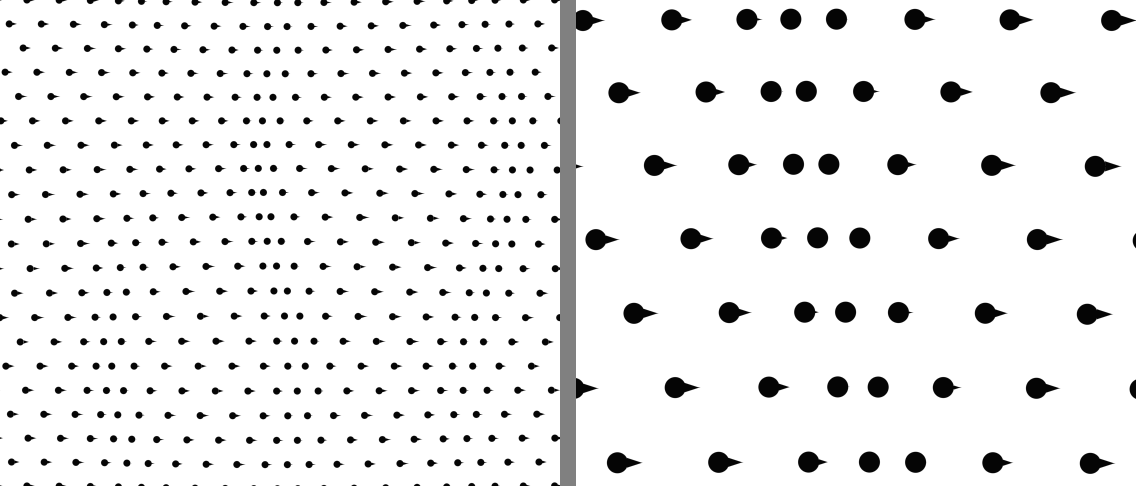
Left: the whole. Right: its middle third, enlarged.
This pattern is drawn by a Shadertoy shader. Its source:

```glsl
// Staggered rows of dots squeezed by three wandering compression fronts.
// Each dot sits on a lattice site shifted by smooth periodic sawtooth waves;
// a dart to its right grows with the local stretch of the row.

const float TAU = 6.2831853;
const float COUNT = 20.0;          // dots per row, and rows
const float DOT_RADIUS = 0.125;    // lengths are in mean dot spacings
const float HEAD_LENGTH = 0.185;
const float HEAD_HALF_WIDTH = 0.06;
const float SHAFT_HALF_WIDTH = 0.012;
const vec3 PAPER = vec3(1.0);
const vec3 INK = vec3(0.02);

// Cosine that completes one turn over all rows
float rowWave(float row, float peak) {
    return cos(TAU * (row - peak) / COUNT);
}

// Smooth sawtooth, steepest where the site meets the front
float softSaw(float site, float front, float sharpness) {
    float angle = TAU * (site - front) / COUNT;
    return atan(sharpness * sin(angle), 1.0 - sharpness * cos(angle));
}

// Horizontal position of a site after the fronts have moved it
float displacedX(float site, vec3 fronts, vec3 strengths, float drift) {
    vec3 saws = vec3(softSaw(site, fronts.x, 0.67),
                     softSaw(site, fronts.y, 0.67),
                     softSaw(site, fronts.z, 0.67));
    return site + drift - dot(strengths, saws);
}

// Slight vertical undulation of the rows, measured downwards
float rowSway(float site, float row) {
    return 0.018 - 0.05 * rowWave(row, 7.0)
         - 0.05 * cos(TAU * site / COUNT) * rowWave(row, 0.0);
}

// Triangle pointing right, with its tip at the given distance
float headDistance(vec2 p, float tip) {
    vec2 normal = normalize(vec2(HEAD_HALF_WIDTH, HEAD_LENGTH));
    float side = dot(vec2(p.x - tip, abs(p.y)), normal);
    return max(side, tip - HEAD_LENGTH - p.x);
}

float shaftDistance(vec2 p, float tip) {
    float along = clamp(p.x, 0.0, max(tip - 0.1, 0.0));
    return length(p - vec2(along, 0.0)) - SHAFT_HALF_WIDTH;
}

// Dot with its dart
float markDistance(vec2 p, float tip) {
    float disc = length(p) - DOT_RADIUS;
    return min(disc, min(headDistance(p, tip), shaftDistance(p, tip)));
}

void mainImage(out vec4 fragColor, in vec2 fragCoord) {
    float pixel = COUNT / iResolution.x;
    float rowHeight = iResolution.y / iResolution.x;
    vec2 p = vec2(fragCoord.x, iResolution.y - fragCoord.y) * pixel;
    float row = floor(p.y / rowHeight + 0.5);

    // Where the fronts cross this row, and how hard they squeeze
    vec3 fronts = vec3(4.75 - 0.70 * rowWave(row, 15.0),
                       10.15 + 0.80 * rowWave(row, 15.5),
                       17.65 + 0.85 * rowWave(row, 7.0));
    vec3 strengths = vec3(0.63 - 0.48 * rowWave(row, 4.5),
                          1.00 - 0.33 * rowWave(row, 0.0),
                          0.86 - 0.31 * rowWave(row, 0.0));
    float drift = -0.195 + 0.21 * rowWave(row, 2.7);
    float stagger = 0.456 + 0.5 * (1.0 - mod(row, 2.0));

    // Nearest of the marks that may reach this point
    float nearest = 1.0;
    for (int i = -2; i <= 3; i++) {
        float site = floor(p.x) + float(i) + stagger;
        vec2 centre = vec2(displacedX(site, fronts, strengths, drift),
                           row * rowHeight + rowSway(site, row));
        float stretch = displacedX(site + 0.3, fronts, strengths, drift)
                      - displacedX(site - 0.7, fronts, strengths, drift);
        float tip = clamp(0.104 + 0.29 * (stretch - 0.57), 0.08, 0.35);
        nearest = min(nearest, markDistance(p - centre, tip));
    }

    float coverage = smoothstep(0.7 * pixel, -0.7 * pixel, nearest);
    fragColor = vec4(mix(PAPER, INK, coverage), 1.0);
}
```
